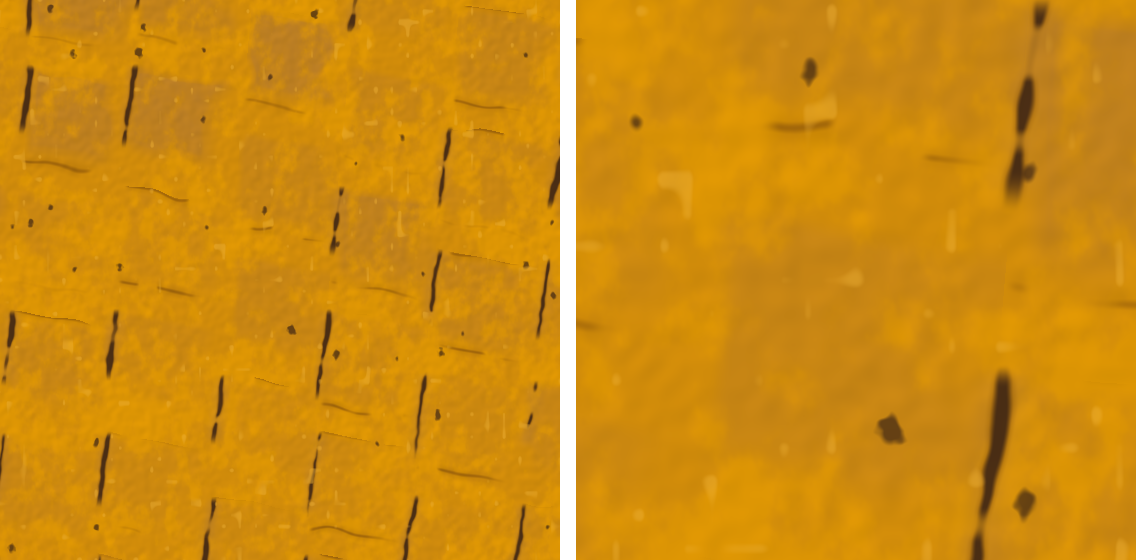
Left, the full canvas; right, a detail of the centre.
Write a Shadertoy shader that draws this texture.

```glsl
#define COLUMN_PITCH 0.196
#define ROW_PITCH 0.219
#define COLUMN_START 0.05
#define SLANT 0.07
#define ROW_TILT 0.16
#define CRACK_WIDTH 0.0048
#define CRACK_LENGTH 0.72
#define CRACK_CHANCE 0.88
#define SPECK_CELLS 26.0
#define SPECK_CHANCE 0.045

const vec3 PAINT = vec3(0.865, 0.585, 0.015);
const vec3 WORN_PAINT = vec3(0.815, 0.545, 0.04);
const vec3 DUSTY = vec3(0.755, 0.505, 0.10);
const vec3 MAUVE = vec3(0.67, 0.46, 0.23);
const vec3 RUST = vec3(0.58, 0.36, 0.04);
const vec3 CRACK = vec3(0.27, 0.165, 0.08);
const vec3 GLINT = vec3(0.92, 0.68, 0.20);

float hash(vec2 p) {
    vec3 q = fract(vec3(p.xyx) * 0.1031);
    q += dot(q, q.yzx + 33.33);
    return fract((q.x + q.y) * q.z);
}

float noise(vec2 p) {
    vec2 i = floor(p), f = fract(p);
    f = f * f * (3.0 - 2.0 * f);
    return mix(mix(hash(i), hash(i + vec2(1, 0)), f.x),
               mix(hash(i + vec2(0, 1)), hash(i + vec2(1, 1)), f.x), f.y);
}

float fbm(vec2 p) {
    float sum = 0.0, gain = 0.5;
    for (int i = 0; i < 4; i++) {
        sum += gain * noise(p);
        p = mat2(1.6, 1.2, -1.2, 1.6) * p + 17.3;
        gain *= 0.5;
    }
    return sum / 0.9375;
}

float columnJitter(float column) {
    return 0.14 * (hash(vec2(column + 5.0, 3.0)) - 0.5);
}

// Row coordinate of a column; columns are staggered by about half a block
float rowCoord(float y, float column, float across) {
    float stagger = 0.44 * step(fract(0.38 * column), 0.5);
    float drift = 0.1 * (hash(vec2(column + 9.0, 8.0)) - 0.5);
    return y / ROW_PITCH - 0.06 - stagger - drift - ROW_TILT * across;
}

// Soft thin line around zero
float stroke(float d, float halfWidth, float blur) {
    return 1.0 - smoothstep(halfWidth - blur, halfWidth + blur, abs(d));
}

// Small irregular dark pits, one candidate per cell
float specks(vec2 p, float blur) {
    vec2 cell = floor(p * SPECK_CELLS);
    vec2 centre = 0.3 + 0.4 * vec2(hash(cell + 31.0), hash(cell + 57.0));
    vec2 d = (fract(p * SPECK_CELLS) - centre) / SPECK_CELLS;
    float radius = mix(0.002, 0.006, hash(cell + 83.0)) * (0.5 + noise(p * 180.0));
    float present = step(hash(cell + 11.0), SPECK_CHANCE);
    return present * stroke(length(d * vec2(1.0, 0.75)), radius, blur);
}

void mainImage(out vec4 fragColor, in vec2 fragCoord) {
    vec2 p = fragCoord / iResolution.xy;
    p.y = 1.0 - p.y;
    float blur = max(0.0022, 1.0 / iResolution.y);

    // Slanted columns, with the nearest joint and the block to its right
    vec2 warp = vec2(noise(p * 22.0), noise(p * 22.0 + 40.0)) - 0.5;
    float u = (p.x + (SLANT + 0.035 * p.x) * p.y - COLUMN_START) / COLUMN_PITCH;
    float joint = floor(u + 0.5);
    float fromJoint = u - joint - columnJitter(joint);
    float block = joint - step(fromJoint, 0.0);
    float across = u - block - columnJitter(block);

    // Mottled paint, slightly stretched along the columns
    float broad = fbm(p * vec2(9.0, 7.0));
    float grain = fbm(p * vec2(46.0, 34.0) + 12.0);
    float mottling = 0.5 * broad + 0.5 * grain;
    vec3 color = mix(PAINT, WORN_PAINT, smoothstep(0.42, 0.62, mottling));

    // Raised block faces, dustier towards the top
    float v = rowCoord(p.y + 0.012 * warp.y, block, across);
    float row = floor(v), down = fract(v);
    float wornness = hash(vec2(block + 20.0, row + 40.0));
    float face = smoothstep(0.0, 0.10, across + 0.1 * warp.x)
               * (1.0 - smoothstep(0.72, 0.95, across + 0.25 * warp.x))
               * smoothstep(0.0, 0.08, down) * (1.0 - smoothstep(0.62, 0.78, down));
    float dust = face * (0.3 + 0.7 * wornness) * mix(1.25, 0.45, p.y);
    color = mix(color, WORN_PAINT, 0.6 * face * smoothstep(0.3, 0.6, grain));
    color = mix(color, DUSTY, clamp(dust * smoothstep(0.28, 0.65, mottling), 0.0, 0.9));
    color = mix(color, MAUVE, 0.45 * smoothstep(0.75, 1.1, dust) * grain);

    // Faint broken seams above and below each block
    float edge = (down - step(0.5, down) * 0.78) * ROW_PITCH + 0.008 * warp.x;
    float seamChance = hash(vec2(block + 70.0, row + step(0.5, down) * 30.0 + 60.0));
    float seam = smoothstep(0.35, 0.8, seamChance) * smoothstep(0.38, 0.62, noise(p * vec2(34.0, 24.0)))
               * smoothstep(0.0, 0.06, across) * (1.0 - smoothstep(0.55, 0.9, across));
    color = mix(color, RUST, 0.25 * seam * stroke(edge, 0.007, 0.007));
    color = mix(color, RUST, 0.75 * seam * stroke(edge, 0.0022, blur));

    // Tapered, leaning cracks in the vertical joints
    float jointV = rowCoord(p.y, joint, 0.0);
    float crackRow = floor(jointV), along = fract(jointV);
    vec2 id = vec2(joint + 13.0, crackRow + 25.0);
    float reach = CRACK_LENGTH * mix(0.78, 1.12, hash(id + 7.0));
    float lean = 0.07 * (along - 0.4);
    float dx = (fromJoint + lean) * COLUMN_PITCH + 0.007 * warp.x
             + 0.003 * (noise(p * 75.0) - 0.5);
    float extent = smoothstep(0.0, 0.07, along) * (1.0 - smoothstep(reach - 0.12, reach, along));
    float present = step(hash(id), CRACK_CHANCE);
    float ragged = noise(vec2(joint * 7.0 + 3.0, p.y * 48.0));
    float crackWidth = CRACK_WIDTH * mix(0.45, 1.0, hash(id + 19.0)) * (0.45 + ragged);
    float strength = present * extent * smoothstep(0.06, 0.35, ragged);
    float halo = exp(-dx * dx / 0.00018) * present * extent;
    color = mix(color, MAUVE, 0.55 * halo * (0.4 + 0.6 * grain));
    color = mix(color, RUST, 0.6 * strength * stroke(dx, crackWidth + 0.002, 0.003));
    color = mix(color, CRACK, 0.95 * strength * stroke(dx, crackWidth, blur));

    // Pits, glints and fine surface relief
    color = mix(color, CRACK, 0.75 * specks(p + 0.006 * warp, blur));
    float slope = noise(p * 85.0) - noise(p * 85.0 + vec2(0.35, 0.35));
    color *= 1.0 + 0.07 * slope;
    color = mix(color, GLINT, 0.5 * smoothstep(0.86, 0.98, noise(p * vec2(70.0, 50.0) + 91.0)));
    fragColor = vec4(clamp(color, 0.0, 1.0), 1.0);
}
```
